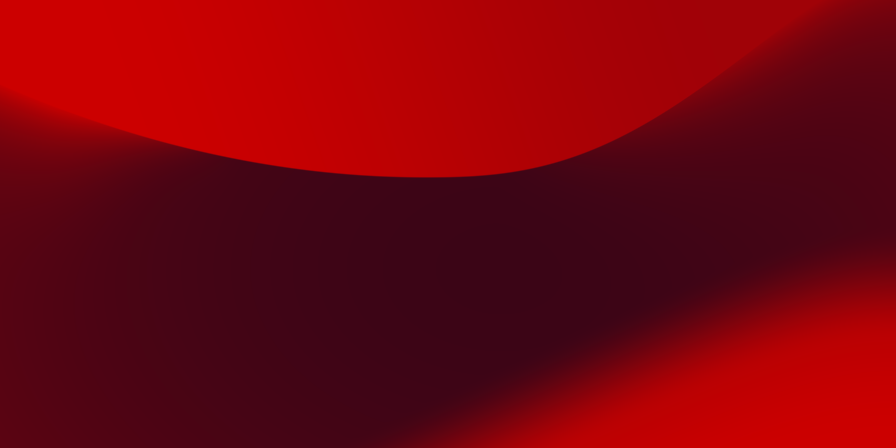
Give the GLSL for this background, as a WebGL 2 fragment shader.

```glsl
#version 300 es
precision highp float;
// Crimson waves: a crisp hanging lobe and a soft rising hill over a dark wine field.

#define WINE vec3(0.22, 0.02, 0.09)
#define CRIMSON vec3(0.80, 0.0, 0.0)
#define LOBE_TIP vec2(0.95, 0.604)
#define FIELD_CENTER vec2(1.12, 0.40)
#define HILL_TOP 0.37
#define HILL_SOFTNESS 0.13
#define LEFT_GLOW 0.95
#define RIGHT_GLOW 0.62

uniform vec2 u_resolution;
out vec4 fragColor;

// Height of the lobe's lower edge: a shallow parabola left, a steeper bend right.
float lobeEdge(float x) {
    float u = x - LOBE_TIP.x;
    float bend = u - 0.7;
    float curvature = u < 0.0 ? 0.23 : 0.535 - 0.85 * bend * bend;
    return LOBE_TIP.y + curvature * u * u;
}

// Height of the hill: a hyperbola that levels off at the right border.
float hillEdge(float x) {
    float u = 2.0 - x;
    return HILL_TOP - 0.5 * (sqrt(u * u + 0.09) - 0.3);
}

// Light spilling below the lobe, wide at both sides and absent near its tip.
float lobeGlow(float x, float depth) {
    float left = 1.0 - smoothstep(0.1, 0.55, x);
    float right = smoothstep(1.1, 1.8, x);
    float leftWidth = mix(0.10, 0.03, smoothstep(0.0, 0.45, x));
    float rightWidth = mix(0.04, 0.11, right);
    return LEFT_GLOW * left * exp(-depth / leftWidth)
         + RIGHT_GLOW * right * exp(-depth / rightWidth);
}

void main() {
    // The canvas spans 2 by 1 units.
    vec2 p = gl_FragCoord.xy / u_resolution * vec2(2.0, 1.0);
    float pixel = 1.0 / u_resolution.y;

    // Dark field, warming towards the borders.
    vec2 q = (p - FIELD_CENTER) * vec2(0.9, 1.3);
    float heat = 0.02 + 0.17 * dot(q, q);

    // Glow below the lobe.
    float above = p.y - lobeEdge(p.x);
    heat = mix(heat, 1.0, lobeGlow(p.x, max(-above, 0.0)));

    // Soft hill in the lower right.
    float inside = hillEdge(p.x) - p.y;
    float hill = smoothstep(-HILL_SOFTNESS, HILL_SOFTNESS, inside);
    float hillHeat = mix(0.84, 1.0, smoothstep(0.0, 0.35, inside));
    heat = mix(heat, hillHeat, hill);

    // Lobe, dimming towards the upper right.
    float slant = p.x + 0.35 * (p.y - 0.8);
    float lobeHeat = 1.0 - 0.3 * smoothstep(0.2, 1.75, slant);
    heat = mix(heat, lobeHeat, smoothstep(-pixel, pixel, above));

    fragColor = vec4(mix(WINE, CRIMSON, clamp(heat, 0.0, 1.0)), 1.0);
}
```
